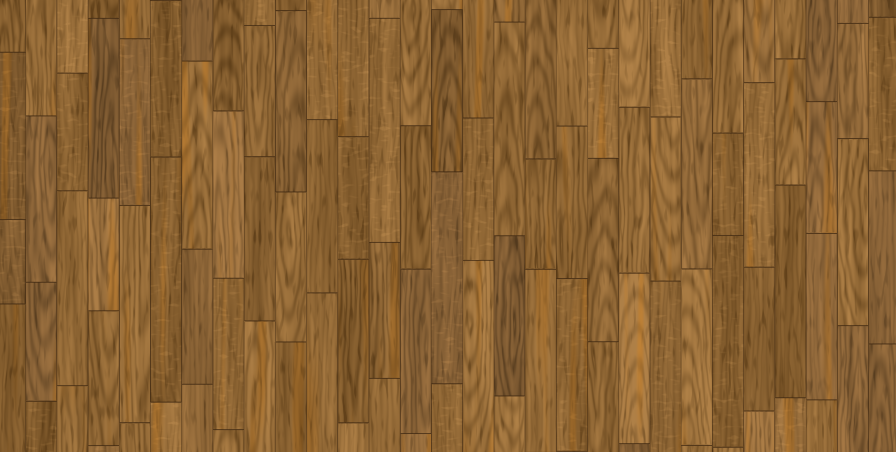
This texture is drawn by a Shadertoy shader. Its source:

```glsl
#define STRIPS 28.7          // strips across the canvas
#define STRIP_SHIFT 0.18     // part of a strip cut off at the left edge
#define BOARD_LENGTH 0.36    // mean board length, in canvas heights
#define LENGTH_JITTER 0.55   // 0 = equal boards
#define SEAM_WIDTH 0.0026    // in canvas heights
#define RING_DENSITY 85.0    // growth rings per canvas height
#define BOARD_CONTRAST 0.46
#define DARK_OAK vec3(0.45, 0.31, 0.14)
#define LIGHT_OAK vec3(0.64, 0.465, 0.25)
#define HONEY vec3(0.66, 0.43, 0.15)
#define UMBER vec3(0.50, 0.36, 0.21)
#define SEAM_COLOR vec3(0.25, 0.16, 0.07)

vec2 hash2(vec2 p) {
    vec3 h = fract(p.xyx * vec3(0.1031, 0.1030, 0.0973));
    h += dot(h, h.yzx + 33.33);
    return fract((h.xx + h.yz) * h.zy);
}

float cornerGradient(vec2 cell, vec2 offset) {
    return dot(hash2(cell) * 2.0 - 1.0, offset);
}

float gradientNoise(vec2 p) {
    vec2 i = floor(p), f = p - i;
    vec2 u = f * f * f * (f * (f * 6.0 - 15.0) + 10.0);
    vec2 e = vec2(1.0, 0.0);
    return 1.4 * mix(
        mix(cornerGradient(i, f), cornerGradient(i + e, f - e), u.x),
        mix(cornerGradient(i + e.yx, f - e.yx), cornerGradient(i + e.xx, f - e.xx), u.x), u.y);
}

// Height of a butt joint, in board lengths
float jointHeight(float strip, float row) {
    return row + LENGTH_JITTER * hash2(vec2(strip + 7.0, row + 61.0)).x;
}

// Tone offset of the grain; p is measured from the lower middle of the board
float grainTone(vec2 p, vec2 id, vec2 cut, vec2 shape) {
    vec2 seed = id * vec2(17.3, 9.7) + 200.0;

    // Growth rings: a slanted cut through a cone, arched near the heart
    float arched = step(0.48, cut.x);
    float heart = mix(0.10 + 0.1 * cut.y, (cut.y - 0.5) * 0.05, arched);
    float depth = mix(0.06, 0.17, shape.x) * (p.y - BOARD_LENGTH * (shape.y * 1.6 - 0.3));
    float warp = 0.014 * gradientNoise(p * vec2(22.0, 5.0) + seed)
               + 0.004 * gradientNoise(p * vec2(50.0, 16.0) + seed);
    float rings = RING_DENSITY * length(vec2(p.x - heart + warp, depth));
    float visible = 1.0 - smoothstep(0.35, 0.9, fwidth(rings));
    float wave = 0.5 + 0.5 * sin(6.2832 * rings);
    float tone = visible * mix(0.18, 0.42, arched) * (0.55 - wave * wave * 1.3);

    // Broad bands, fibres and short dark pores
    tone += 0.45 * gradientNoise(p * vec2(32.0, 2.5) + seed.yx);
    tone += 0.38 * gradientNoise(p * vec2(105.0, 6.0) + seed);
    float pores = gradientNoise(p * vec2(125.0, 22.0) + seed.yx + 40.0);
    tone -= 0.45 * smoothstep(0.12, 0.6, pores);

    // Pale cross flecks on straight-grained boards
    float flecks = gradientNoise(p * vec2(45.0, 120.0) + seed);
    return tone + 0.28 * (1.0 - arched) * step(0.5, shape.x) * smoothstep(0.1, 0.6, flecks);
}

void mainImage(out vec4 fragColor, in vec2 fragCoord) {
    vec2 uv = fragCoord / iResolution.y;
    float pixel = 1.0 / iResolution.y;
    float stripWidth = iResolution.x / iResolution.y / STRIPS;

    // Find the strip, then the board between two staggered joints
    float across = uv.x / stripWidth + STRIP_SHIFT;
    float strip = floor(across);
    float along = uv.y / BOARD_LENGTH + 5.0 * hash2(vec2(strip, 3.0)).x + 10.0;
    float row = floor(along);
    row -= step(along, jointHeight(strip, row));
    float lower = jointHeight(strip, row);
    float upper = jointHeight(strip, row + 1.0);

    vec2 id = vec2(strip, row);
    vec2 p = vec2((fract(across) - 0.5) * stripWidth, (along - lower) * BOARD_LENGTH);
    vec2 shade = hash2(id + 11.0);
    vec2 tint = hash2(id + 83.0);
    vec2 cut = hash2(id + 137.0);
    vec2 shape = hash2(id + 211.0);

    // Board tone plus grain
    float tone = 0.58 + BOARD_CONTRAST * (shade.x + shade.y - 1.0);
    tone += grainTone(p, id, cut, shape);
    vec3 color = mix(DARK_OAK, LIGHT_OAK, clamp(tone, -0.35, 1.25));

    // Some boards are greyer, some carry honey streaks
    color = mix(color, UMBER * (0.82 + 0.36 * tone), 0.65 * smoothstep(0.55, 0.9, tint.x));
    float streak = gradientNoise(vec2(p.x * 38.0, p.y * 1.5) + id * 5.3 + 90.0);
    color = mix(color, HONEY * (0.8 + 0.25 * tone),
                0.65 * step(0.6, tint.y) * smoothstep(0.1, 0.5, streak));

    // Fine seams, uneven from board to board
    float sideGap = 0.5 * stripWidth - abs(p.x);
    float endGap = min(along - lower, upper - along) * BOARD_LENGTH;
    vec2 seam = 1.0 - smoothstep(0.0, 0.5 * SEAM_WIDTH + 0.5 * pixel, vec2(sideGap, endGap));
    float seamTone = max(seam.x * mix(0.3, 0.7, cut.y), seam.y * 0.75);
    fragColor = vec4(mix(color, SEAM_COLOR, seamTone), 1.0);
}
```
